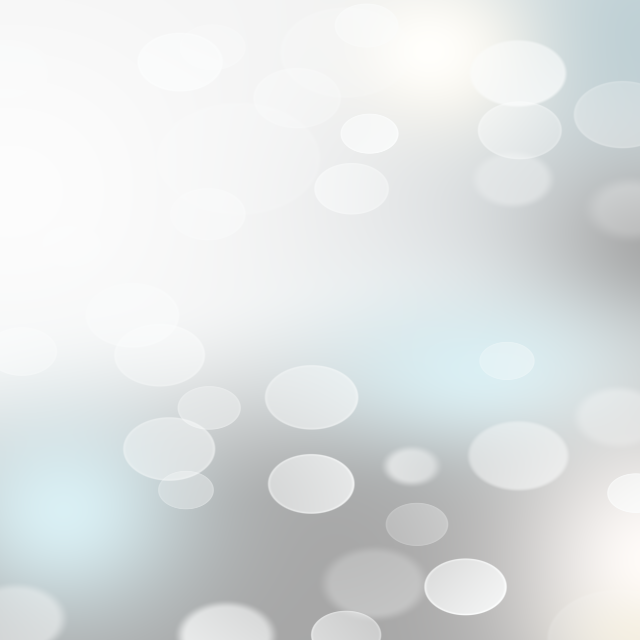
Write a Shadertoy shader that draws this background.

```glsl
// Soft bokeh backdrop: wide Gaussian washes of white, grey, pale cyan and
// cream, overlaid with translucent flattened discs. The discs sit on a
// jittered cell grid, with hashed size, opacity, softness and rim.

vec4 hash4(vec2 p) {
    vec4 q = fract(p.xyxy * vec4(0.1031, 0.103, 0.0973, 0.1099));
    q += dot(q, q.wzxy + 33.33);
    return fract((q.xxyz + q.yzzw) * q.zywx);
}

// Elliptical Gaussian falloff, 1 at the centre
float glow(vec2 p, vec2 center, vec2 radius) {
    vec2 q = (p - center) / radius;
    return exp(-dot(q, q));
}

vec3 backdrop(vec2 p) {
    // Grey floor rising into a bright upper area
    float rise = smoothstep(0.2, 0.55, p.y - 0.15 * (p.x - 0.4));
    vec3 col = mix(vec3(0.65), vec3(0.955), rise);
    col = mix(col, vec3(0.99), 0.95 * glow(p, vec2(0.02, 0.7), vec2(0.36, 0.3)));

    // Shadows on the right
    col = mix(col, vec3(0.83, 0.84, 0.85), 0.5 * glow(p, vec2(0.78, 0.68), vec2(0.3, 0.18)));
    col = mix(col, vec3(0.74, 0.81, 0.83), 0.95 * glow(p, vec2(1.0, 0.95), vec2(0.28)));
    col = mix(col, vec3(0.64), glow(p, vec2(1.04, 0.6), vec2(0.21, 0.16)));

    // Cyan pools
    col = mix(col, vec3(0.86, 0.95, 0.97), 0.95 * glow(p, vec2(0.1, 0.2), vec2(0.2, 0.17)));
    col = mix(col, vec3(0.85, 0.94, 0.96), 0.95 * glow(p, vec2(0.75, 0.42), vec2(0.26, 0.13)));

    // Warm light in the lower right corner
    col = mix(col, vec3(1.0, 0.985, 0.975), glow(p, vec2(1.02, 0.12), vec2(0.23, 0.25)));
    return mix(col, vec3(0.97, 0.94, 0.85), 0.6 * glow(p, vec2(1.0, 0.0), vec2(0.12, 0.07)));
}

// Opacity of one disc; q is the offset in units of its radii
float discAlpha(vec2 q, float opacity, float softness, vec2 lightDir) {
    float d = length(q);
    float body = 1.0 - smoothstep(1.0 - softness, 1.0 + 0.3 * softness, d);
    float shade = 0.85 + 0.15 * dot(q, lightDir);
    float rim = 0.25 * smoothstep(0.9, 0.98, d) * (1.0 - smoothstep(0.05, 0.2, softness));
    return clamp(body * opacity * (shade + rim), 0.0, 1.0);
}

void mainImage(out vec4 fragColor, in vec2 fragCoord) {
    vec2 uv = fragCoord / iResolution.xy;
    vec3 col = backdrop(uv);

    // Sunlit flare near the top
    col = mix(col, vec3(0.985, 0.965, 0.92), 0.8 * glow(uv, vec2(0.7, 0.91), vec2(0.14, 0.12)));
    col = mix(col, vec3(1.0, 0.997, 0.985), glow(uv, vec2(0.67, 0.92), vec2(0.1, 0.08)));

    // Scattered discs, sparse in the calm grey areas
    for (int i = 0; i < 56; i++) {
        vec2 cell = vec2(i % 7, i / 7);
        vec4 a = hash4(cell + 3.7);
        vec4 b = hash4(cell + 41.3);
        vec2 center = (cell + a.xy) / vec2(7.0, 8.0);

        float calm = max(glow(center, vec2(0.3, 0.1), vec2(0.2, 0.16)),
                         glow(center, vec2(0.88, 0.55), vec2(0.3, 0.1)));
        if (b.x < 0.2 + calm) continue;

        float large = step(0.87, a.w);
        float radius = mix(0.042, 0.085, a.z) * (1.0 + large);
        float opacity = mix(0.3, 0.85, b.y) * (1.0 - 0.55 * large);
        float softness = mix(0.04, 0.4, smoothstep(0.65, 1.0, b.z));
        float angle = 6.2832 * b.w;
        vec2 q = (uv - center) / (radius * vec2(1.0, 0.69));
        float alpha = discAlpha(q, opacity, softness, vec2(cos(angle), sin(angle)));
        col = mix(col, vec3(0.985, 0.99, 0.99), alpha);
    }

    fragColor = vec4(col, 1.0);
}
```
